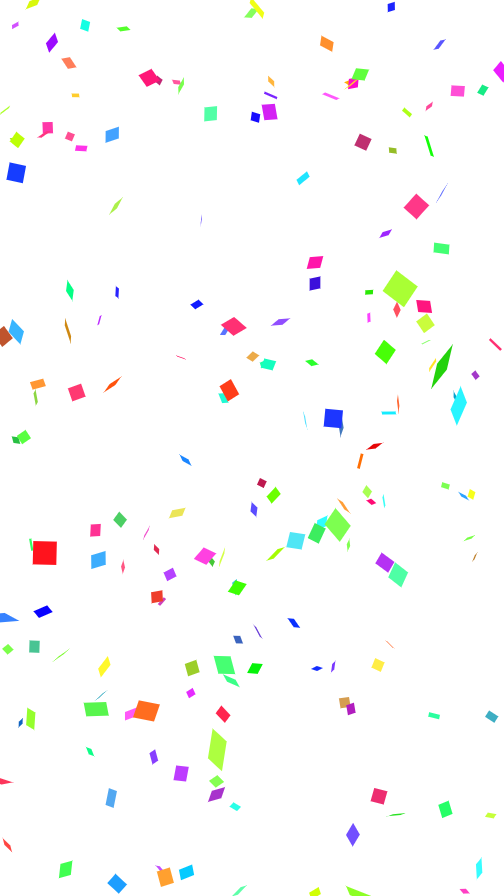
Reproduce this pattern procedurally as a Shadertoy shader.

```glsl
// Bright square confetti tumbling in space over a white ground.
// Each piece is a square tilted in 3D and flattened to a parallelogram;
// a loop paints them from the smallest (far) to the largest (near).

#define PIECE_COUNT 190
#define SMALL_HALF  0.007   // half side of far pieces, in canvas widths
#define MEDIUM_HALF 0.018   // half side of near pieces
#define LARGE_EXTRA 0.018   // added to the few nearest pieces
#define LARGE_RARITY 28.0
#define MIN_FACING  0.05    // thinnest edge-on view
#define SEED        17.0

const float TAU = 6.2831853;
const vec3 BACKGROUND = vec3(1.0);

vec4 hash4(float n) {
    vec4 p = fract(n * vec4(0.1031, 0.1030, 0.0973, 0.1099));
    p += dot(p, p.wzxy + 33.33);
    return fract((p.xxyz + p.yzzw) * p.zywx);
}

vec3 hsv(float hue, float saturation, float value) {
    vec3 ramp = abs(fract(hue + vec3(0.0, 2.0, 1.0) / 3.0) * 6.0 - 3.0) - 1.0;
    return value * mix(vec3(1.0), clamp(ramp, 0.0, 1.0), saturation);
}

mat2 rotation(float angle) {
    float c = cos(angle), s = sin(angle);
    return mat2(c, s, -s, c);
}

float cross2(vec2 a, vec2 b) {
    return a.x * b.y - a.y * b.x;
}

// Signed distance to the edges of a parallelogram with half axes u and v
float parallelogram(vec2 p, vec2 u, vec2 v) {
    float area = abs(cross2(u, v));
    float acrossU = (abs(cross2(p, v)) - area) / length(v);
    float acrossV = (abs(cross2(p, u)) - area) / length(u);
    return max(acrossU, acrossV);
}

void mainImage(out vec4 fragColor, in vec2 fragCoord) {
    float pixel = 1.0 / iResolution.x;
    vec2 canvas = iResolution.xy * pixel;
    vec2 point = fragCoord * pixel;
    vec3 color = BACKGROUND;

    for (int i = 0; i < PIECE_COUNT; i++) {
        float id = float(i) + SEED;
        vec4 place = hash4(id);
        float nearness = (float(i) + 0.5) / float(PIECE_COUNT);
        float halfSide = mix(SMALL_HALF, MEDIUM_HALF, nearness)
                       + LARGE_EXTRA * pow(nearness, LARGE_RARITY);

        // Skip pieces that cannot reach this point
        vec2 p = point - place.xy * canvas;
        if (length(p) > halfSide * 1.42 + pixel) continue;

        // Spin in the plane, squash by the tilt, then turn the tilt axis
        float facing = mix(MIN_FACING, 1.0, place.z);
        mat2 spin = rotation(TAU * place.w);
        vec4 look = hash4(id + 431.7);
        mat2 turn = rotation(TAU * look.x);
        vec2 squash = vec2(1.0, facing) * halfSide;
        vec2 u = turn * (squash * spin[0]);
        vec2 v = turn * (squash * spin[1]);

        // Vivid random hue, with a few shaded pieces
        float saturation = mix(0.62, 1.0, look.z);
        float value = mix(1.0, 0.74, smoothstep(0.65, 1.0, look.w));
        vec3 paper = hsv(look.y, saturation, value);

        float coverage = clamp(0.5 - parallelogram(p, u, v) / pixel, 0.0, 1.0);
        color = mix(color, paper, coverage);
    }

    fragColor = vec4(color, 1.0);
}
```
